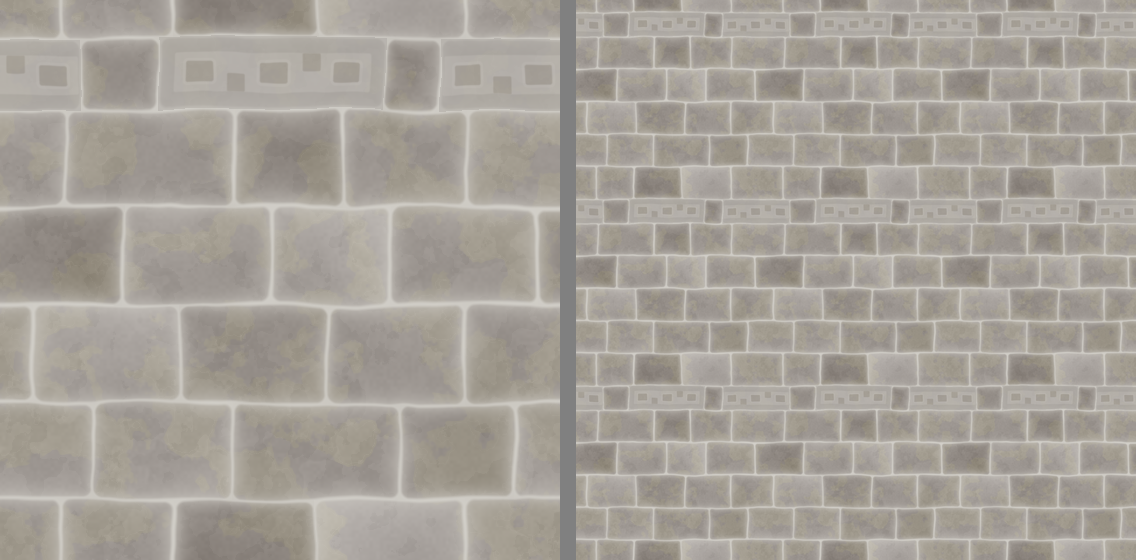
Left, the tile; right, the same tile 3 across and 3 down.
A WebGL 1 fragment shader for this texture:

```glsl
precision highp float;
uniform vec2 u_resolution;

float hash(vec2 p) {
  vec3 q = fract(vec3(p.xyx) * 0.1031);
  q += dot(q, q.yzx + 33.33);
  return fract((q.x + q.y) * q.z);
}

// Value noise on the unit square, wrapping after a whole number of cells
float noise(vec2 uv, float cells, float seed) {
  vec2 p = uv * cells, i = floor(p), f = fract(p);
  f = f * f * (3.0 - 2.0 * f);
  vec2 a = mod(i, cells) + seed, b = mod(i + 1.0, cells) + seed;
  return mix(mix(hash(a), hash(vec2(b.x, a.y)), f.x),
             mix(hash(vec2(a.x, b.y)), hash(b), f.x), f.y);
}

float fbm(vec2 uv, float cells, float seed) {
  float sum = 0.0, amp = 0.5;
  for (int k = 0; k < 5; k++) {
    sum += amp * noise(uv, cells, seed + float(k) * 17.0);
    cells *= 2.0;
    amp *= 0.5;
  }
  return sum / 0.97;
}

float boxDist(vec2 p, vec2 halfSize, float radius) {
  vec2 q = abs(p) - halfSize + radius;
  return length(max(q, 0.0)) + min(max(q.x, q.y), 0.0) - radius;
}

float fill(float d) { return 1.0 - smoothstep(-0.002, 0.002, d); }

// Upright joints of each course, left to right; course 0 is the frieze
vec4 courseJoints(float c) {
  if (c < 0.5) return vec4(0.143, 0.284, 0.686, 0.785);
  if (c < 1.5) return vec4(0.117, 0.418, 0.611, 0.835);
  if (c < 2.5) return vec4(0.219, 0.485, 0.697, 0.962);
  if (c < 3.5) return vec4(0.060, 0.319, 0.587, 0.831);
  if (c < 4.5) return vec4(0.167, 0.415, 0.715, 0.918);
  return vec4(0.111, 0.309, 0.564, 0.831);
}

// Lightness of the stone to the right of each joint
vec4 courseTones(float c) {
  if (c < 0.5) return vec4(-0.5, 0.0, -0.8, 0.0);
  if (c < 1.5) return vec4(-0.1, -0.7, -0.15, 0.1);
  if (c < 2.5) return vec4(0.1, 0.6, -0.05, -0.8);
  if (c < 3.5) return vec4(0.5, -0.45, 0.0, -0.1);
  if (c < 4.5) return vec4(0.15, -0.15, -0.35, 0.1);
  return vec4(0.0, -0.9, 0.7, 0.0);
}

// Raised band with three sunken squares and two open notches
vec2 carving(vec2 p) {
  float panel = fill(boxDist(p, vec2(0.174, 0.035), 0.004));
  vec2 cell = vec2(p.x - 0.13 * clamp(floor(p.x / 0.13 + 0.5), -1.0, 1.0), p.y);
  float square = boxDist(cell, vec2(0.024, 0.018), 0.004);
  vec2 notch = vec2(abs(p.x) - 0.066, p.y + 0.019 * sign(p.x));
  float sunk = max(fill(square), fill(boxDist(notch, vec2(0.016, 0.016), 0.003)));
  float rim = 1.0 - smoothstep(0.001, 0.004, abs(square - 0.003));
  return vec2(panel * (1.0 - sunk) + 0.4 * rim, sunk);
}

void main() {
  vec2 uv = gl_FragCoord.xy / u_resolution;

  // Uneven hand-cut edges
  vec2 bend = vec2(noise(uv, 9.0, 3.0), noise(uv, 8.0, 41.0)) - 0.5;
  vec2 chip = vec2(noise(uv, 36.0, 7.0), noise(uv, 36.0, 59.0)) - 0.5;
  vec2 p = fract(vec2(uv.x, 0.932 - uv.y) + 0.012 * bend + 0.0025 * chip);

  // Course and stone under this point
  float course = 0.0, top = 0.0, height = 0.1276;
  if (p.y > height) {
    course = min(1.0 + floor((p.y - 0.1276) / 0.17448), 5.0);
    top = 0.1276 + (course - 1.0) * 0.17448;
    height = 0.17448;
  }
  vec4 j = courseJoints(course), tones = courseTones(course);
  if (p.x < j.x) p.x += 1.0;
  vec3 stone = vec3(j.w, j.x + 1.0, tones.w);
  if (p.x < j.y) stone = vec3(j.xy, tones.x);
  else if (p.x < j.z) stone = vec3(j.yz, tones.y);
  else if (p.x < j.w) stone = vec3(j.zw, tones.z);
  vec2 halfSize = 0.5 * vec2(stone.y - stone.x, height);
  vec2 local = p - vec2(stone.x, top) - halfSize;
  float tone = stone.z;
  float carved = course < 0.5 && halfSize.x > 0.1 ? 1.0 : 0.0;

  // Mottled face with crisp mineral patches
  float cloud = fbm(uv, 7.0, 11.0);
  float patches = fbm(uv + 0.02 * bend, 14.0, 83.0);
  float specks = fbm(uv, 30.0, 131.0);
  float warm = smoothstep(0.49, 0.53, patches);
  vec3 face = mix(vec3(0.62, 0.595, 0.575), vec3(0.645, 0.62, 0.57), warm);
  face -= 0.022 * smoothstep(0.54, 0.57, cloud) + 0.02 * smoothstep(0.56, 0.59, specks);
  face += 0.025 * (1.0 - smoothstep(0.0, 0.012, abs(patches - 0.57))) * specks;
  face += 0.09 * (cloud - 0.5) + 0.02 * (noise(uv, 160.0, 5.0) - 0.5);

  // Each stone is shaded toward one side
  float angle = 6.2832 * hash(vec2(course + 2.0, floor(stone.x * 100.0)));
  float slope = dot(local / halfSize, vec2(cos(angle), sin(angle)));
  face += tone * (0.075 + 0.045 * slope) * vec3(0.95, 1.0, 1.06) + 0.015 * slope;

  // Pale carved blocks
  vec2 relief = carving(local);
  vec3 pale = mix(face, vec3(0.685, 0.67, 0.65), 0.7);
  pale += relief.x * 0.04 - relief.y * vec3(0.025, 0.03, 0.04);
  face = mix(face, pale, carved);

  // Soft bloom and bright mortar along the edges
  float inside = -boxDist(local, halfSize, 0.017);
  float wear = noise(uv, 13.0, 23.0);
  float strength = mix(1.0, 0.4, carved);
  float bloom = exp(-max(inside, 0.0) / (0.010 + 0.012 * wear));
  face = mix(face, vec3(0.775, 0.76, 0.735), 0.8 * bloom * strength);
  float mortar = 1.0 - smoothstep(0.0, 0.004 + 0.004 * wear, inside);
  face = mix(face, vec3(0.83, 0.82, 0.795), mortar * strength * (0.45 + 0.45 * wear));

  gl_FragColor = vec4(face, 1.0);
}
```
